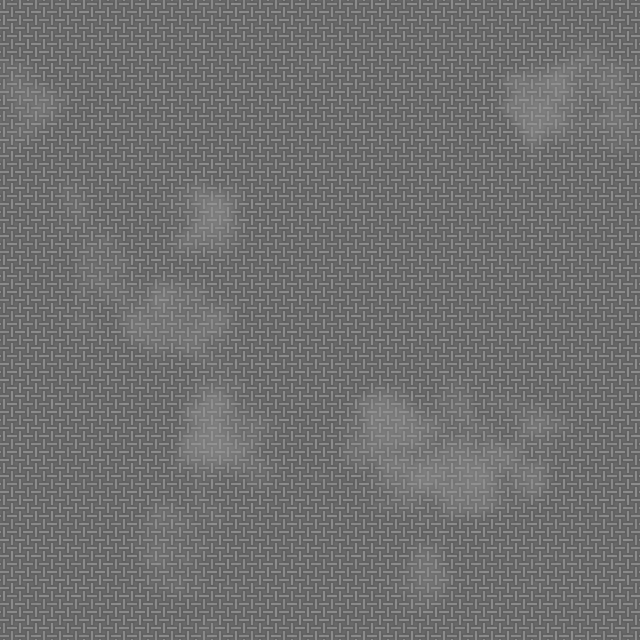
A Shadertoy shader for this texture:

```glsl
const float CELLS = 80.0;            // bars across and down, even so the weave wraps
const vec2 BAR_HALF = vec2(0.62, 0.15); // half length and half width, in cells
const float BAR_ROUND = 0.06;
const float GROOVE_WIDTH = 0.15;
const vec3 GROUND_COLOR = vec3(0.410);
const vec3 GROOVE_COLOR = vec3(0.370);
const vec3 BAR_COLOR = vec3(0.535);
const vec3 DUST_COLOR = vec3(0.60);
const float DUST_SCALE = 6.0;        // whole number of noise cells
const int DUST_OCTAVES = 5;
const float DUST_START = 0.53;
const float DUST_FULL = 0.82;
const float DUST_AMOUNT = 0.50;
const float GRAIN_SCALE = 256.0;
const float GRAIN_AMOUNT = 0.018;
const float BAR_VARIATION = 0.025;

float hash(vec2 p) {
    return fract(sin(dot(p, vec2(127.1, 311.7))) * 43758.5453);
}

// Value noise that wraps after a whole number of lattice cells
float wrappedNoise(vec2 p, float period) {
    vec2 cell = floor(p);
    vec2 f = fract(p);
    f = f * f * (3.0 - 2.0 * f);
    vec2 a = mod(cell, period);
    vec2 b = mod(cell + 1.0, period);
    return mix(mix(hash(a), hash(vec2(b.x, a.y)), f.x),
               mix(hash(vec2(a.x, b.y)), hash(b), f.x), f.y);
}

float wrappedFbm(vec2 uv, float scale) {
    float sum = 0.0;
    float weight = 0.5;
    float total = 0.0;
    for (int i = 0; i < DUST_OCTAVES; i++) {
        sum += weight * wrappedNoise(uv * scale + float(i) * 7.0, scale);
        total += weight;
        weight *= 0.5;
        scale *= 2.0;
    }
    return sum / total;
}

float roundedBox(vec2 p, vec2 halfSize, float radius) {
    vec2 q = abs(p) - halfSize + radius;
    return length(max(q, 0.0)) + min(max(q.x, q.y), 0.0) - radius;
}

// Distance to the nearest bar and that bar's random shade
vec2 nearestBar(vec2 p) {
    vec2 home = floor(p);
    vec2 nearest = vec2(10.0, 0.0);
    for (int y = -1; y <= 1; y++) {
        for (int x = -1; x <= 1; x++) {
            vec2 cell = home + vec2(x, y);
            vec2 q = p - cell - 0.5;
            if (mod(cell.x + cell.y, 2.0) > 0.5) q = q.yx;
            float d = roundedBox(q, BAR_HALF, BAR_ROUND);
            if (d < nearest.x) nearest = vec2(d, hash(mod(cell, CELLS)));
        }
    }
    return nearest;
}

void mainImage(out vec4 fragColor, in vec2 fragCoord) {
    vec2 uv = fragCoord / iResolution.xy;
    float pixel = CELLS / min(iResolution.x, iResolution.y);

    // Raised bars with a dark groove around each
    vec2 bar = nearestBar(uv * CELLS);
    float edge = max(0.5 * pixel, 0.03);
    float barMask = 1.0 - smoothstep(-edge, edge, bar.x);
    float grooveMask = 1.0 - smoothstep(-edge, edge, bar.x - GROOVE_WIDTH);
    vec3 color = mix(GROUND_COLOR, GROOVE_COLOR, grooveMask);
    color = mix(color, BAR_COLOR + BAR_VARIATION * (bar.y - 0.5), barMask);

    // Pale dust in cloudy patches
    float dust = smoothstep(DUST_START, DUST_FULL, wrappedFbm(uv, DUST_SCALE));
    color = mix(color, DUST_COLOR, DUST_AMOUNT * dust);

    // Fine surface grain
    color += GRAIN_AMOUNT * (wrappedNoise(uv * GRAIN_SCALE, GRAIN_SCALE) - 0.5);
    fragColor = vec4(color, 1.0);
}
```
